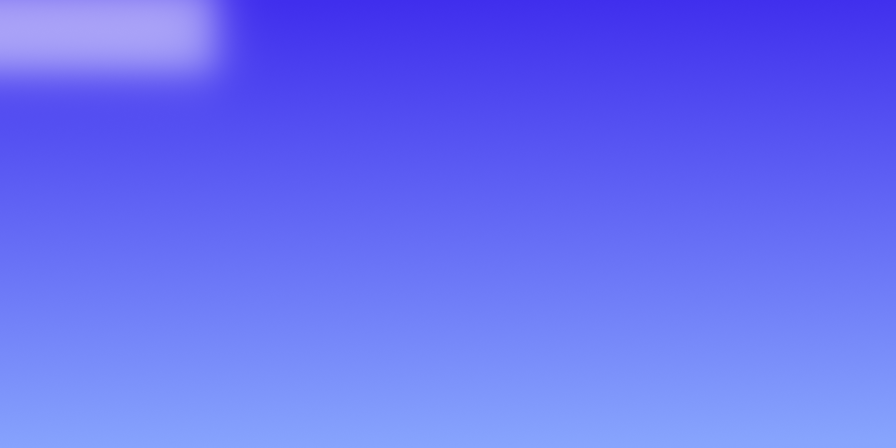
This background is drawn by a Shadertoy shader. Its source:

```glsl
// A smooth indigo to sky-blue gradient with a soft pale bar of light
// in the upper left. The bar is a box blurred analytically: the product
// of two differences of a smooth cumulative bell curve.

const vec3 TOP_COLOR = vec3(0.250, 0.180, 0.930);
const vec3 BOTTOM_COLOR = vec3(0.530, 0.645, 0.992);
const float GRADIENT_TILT = 0.03;        // extra darkness toward the right

const vec3 GLOW_COLOR = vec3(1.0);
const float GLOW_OPACITY = 0.57;
const float GLOW_BLUR = 0.047;           // standard deviation, canvas heights
const vec2 GLOW_MIN = vec2(-0.40, 0.839); // box corners, canvas heights
const vec2 GLOW_MAX = vec2(0.482, 1.036);

// Logistic approximation of the normal cumulative distribution.
vec2 softStep(vec2 z) {
    return 1.0 / (1.0 + exp(-1.702 * z));
}

// Coverage of a box after a Gaussian blur.
float blurredBox(vec2 p, vec2 boxMin, vec2 boxMax, float blur) {
    vec2 cover = softStep((p - boxMin) / blur) - softStep((p - boxMax) / blur);
    return cover.x * cover.y;
}

// Fine noise that hides banding in the slow gradient.
float hash(vec2 p) {
    return fract(sin(dot(p, vec2(12.99, 78.23))) * 43758.5);
}

void mainImage(out vec4 fragColor, in vec2 fragCoord) {
    vec2 uv = fragCoord / iResolution.xy;
    vec2 p = fragCoord / iResolution.y;

    // Background gradient
    float height = uv.y + GRADIENT_TILT * (0.5 - uv.x);
    vec3 color = mix(BOTTOM_COLOR, TOP_COLOR, clamp(height, 0.0, 1.0));

    // Pale glow
    float glow = blurredBox(p, GLOW_MIN, GLOW_MAX, GLOW_BLUR);
    color = mix(color, GLOW_COLOR, GLOW_OPACITY * glow);

    // Dither
    color += (hash(fragCoord) - 0.5) / 255.0;
    fragColor = vec4(color, 1.0);
}
```
